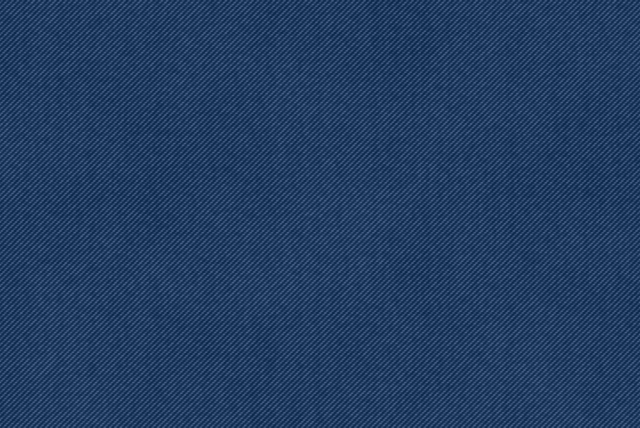
Write a Shadertoy shader that draws this texture.

```glsl
#define RIBS vec2(120.0, 80.0)        // diagonal ribs across and down
#define THREADS_PER_RIB 3.0
#define RIB_WIDTH 0.46                // lit share of each rib period
#define RIB_SOFTNESS 0.16
#define STAIR 0.6                     // 0 straight ribs, 1 fully stepped
#define SLUB_CELLS vec2(96.0, 64.0)
#define SLUB_AMOUNT 0.14
#define THREAD_VARIATION 0.22
#define FADE_AMOUNT 0.035
#define SAMPLES 3
#define INDIGO vec3(0.045, 0.155, 0.295)
#define PALE_BLUE vec3(0.255, 0.355, 0.505)

float hash(vec2 p) {
    vec3 q = fract(vec3(p.xyx) * 0.1031);
    q += dot(q, q.yzx + 33.33);
    return fract((q.x + q.y) * q.z);
}

// Distance to the nearest scattered point.
float cellular(vec2 p) {
    vec2 cell = floor(p);
    float nearest = 2.0;
    for (int y = -1; y <= 1; y++) {
        for (int x = -1; x <= 1; x++) {
            vec2 c = cell + vec2(x, y);
            vec2 point = c + vec2(hash(c), hash(c + 57.0));
            nearest = min(nearest, distance(p, point));
        }
    }
    return nearest;
}

// Slow uneven dye, from layered sines.
float dyeFade(vec2 uv) {
    float fade = 0.0;
    float weight = 1.0;
    vec2 p = uv * vec2(9.0, 6.0);
    for (int i = 0; i < 4; i++) {
        fade += weight * sin(p.x + 1.3 * sin(p.y)) * cos(p.y - 0.8 * sin(p.x));
        p = mat2(1.6, 1.2, -1.2, 1.6) * p + 2.7;
        weight *= 0.65;
    }
    return fade;
}

// Brightness of the twill weave, 0 in the grooves and 1 on the ribs.
float weave(vec2 uv) {
    vec2 thread = uv * RIBS * THREADS_PER_RIB;
    vec2 id = floor(thread);

    // Each weft row shifts the rib sideways by one thread.
    float rise = mix(thread.y, id.y + 0.5, STAIR);
    float phase = (thread.x - rise) / THREADS_PER_RIB;
    float fromCentre = abs(fract(phase) - 0.5);
    float halfWidth = 0.5 * RIB_WIDTH;
    float rib = 1.0 - smoothstep(halfWidth - RIB_SOFTNESS, halfWidth + RIB_SOFTNESS, fromCentre);

    // Dark gaps between rows, and uneven yarn along each rib.
    float rowShade = 0.82 + 0.18 * cos(6.28318 * (fract(thread.y) - 0.5));
    float yarn = hash(vec2(floor(phase), id.y)) - 0.5;
    float warp = hash(vec2(id.x, 11.0)) - 0.5;
    float body = 0.06 + rib * rowShade * (0.95 + 2.0 * THREAD_VARIATION * yarn);
    return body + 0.3 * THREAD_VARIATION * warp;
}

void mainImage(out vec4 fragColor, in vec2 fragCoord) {
    vec2 uv = fragCoord / iResolution.xy;

    // Average the weave over the pixel area.
    float tone = 0.0;
    for (int y = 0; y < SAMPLES; y++) {
        for (int x = 0; x < SAMPLES; x++) {
            vec2 offset = (vec2(x, y) + 0.5) / float(SAMPLES) - 0.5;
            tone += weave((fragCoord + offset) / iResolution.xy);
        }
    }
    tone /= float(SAMPLES * SAMPLES);

    // Slubs and faded dye.
    tone += SLUB_AMOUNT * (0.5 - cellular(uv * SLUB_CELLS));
    tone += FADE_AMOUNT * dyeFade(uv);

    fragColor = vec4(mix(INDIGO, PALE_BLUE, clamp(tone, 0.0, 1.1)), 1.0);
}
```
